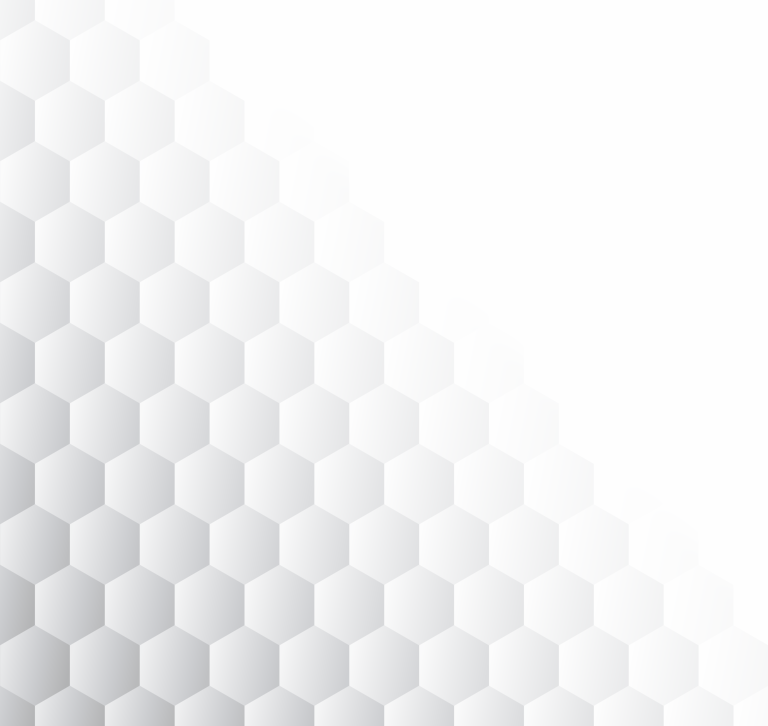
Give the GLSL for this background, as a Shadertoy shader.

```glsl
// White honeycomb of softly shaded hexagons that fades out toward the upper right.

const float ROW_STEP   = 1.0 / 12.0;            // row spacing, in canvas heights
const float CELL_WIDTH = ROW_STEP * 1.1547005;  // flat-to-flat hexagon width
const float FADE_SLOPE = 0.94;                  // tilt of the diagonal fade
const float FADE_END   = 1.22;                  // diagonal position where cells vanish
const float FADE_CURVE = 1.1;
const float MAX_SHADE  = 0.34;                  // darkness at the lower left
const float SHADE_CAP  = 0.30;
const float LIT_SHADE  = 0.9;                   // darkness kept on the lit side
const float LIGHT_TILT = 0.2;                   // lean of the gradient in a cell
const vec3  COOL_INK   = vec3(1.03, 1.0, 0.94); // light absorbed by mid tones
const vec3  GREY_INK   = vec3(1.0, 0.99, 0.97); // light absorbed by dark tones

// Distance from the centre to a pointy-top hexagon contour.
float hexDistance(vec2 p) {
    p = abs(p);
    return max(p.x, dot(p, vec2(0.5, 0.8660254)));
}

// Centre of a cell; odd rows are shifted by half a cell.
vec2 cellCentre(float column, float row) {
    return vec2((column + 0.5 * mod(row, 2.0)) * CELL_WIDTH, row * ROW_STEP);
}

float diagonal(vec2 p) {
    return p.x + FADE_SLOPE * p.y;
}

// Colour of one cell: bright at the left, darker toward the lower right.
vec3 cellColour(vec2 p, vec2 centre) {
    float presence = clamp(1.0 - diagonal(centre) / FADE_END, 0.0, 1.0);
    float dark = min(MAX_SHADE * pow(presence, FADE_CURVE), SHADE_CAP);
    float lit = LIT_SHADE * dark * dark;

    vec2 local = (p - centre) / CELL_WIDTH;
    float across = clamp(0.5 + local.x - LIGHT_TILT * local.y, 0.0, 1.0);
    float shade = mix(lit, dark, across);

    // Faintest cells dissolve toward their upper right.
    shade *= 1.0 - smoothstep(FADE_END - 0.06, FADE_END + 0.02, diagonal(p));

    vec3 ink = mix(COOL_INK, GREY_INK, smoothstep(0.18, 0.28, shade));
    return vec3(0.998) - shade * ink;
}

void mainImage(out vec4 fragColor, in vec2 fragCoord) {
    vec2 p = fragCoord / iResolution.y;
    float softness = 0.7 / iResolution.y;
    float nearRow = round(p.y / ROW_STEP);

    // Blend nearby cells by coverage for smooth borders.
    vec3 sum = vec3(0.0);
    float total = 0.0;
    for (int j = -1; j <= 1; j++) {
        float row = nearRow + float(j);
        float nearColumn = round(p.x / CELL_WIDTH - 0.5 * mod(row, 2.0));
        for (int i = -1; i <= 1; i++) {
            vec2 centre = cellCentre(nearColumn + float(i), row);
            float inside = 0.5 * CELL_WIDTH - hexDistance(p - centre);
            float coverage = smoothstep(-softness, softness, inside);
            sum += coverage * cellColour(p, centre);
            total += coverage;
        }
    }
    fragColor = vec4(sum / max(total, 0.001), 1.0);
}
```
